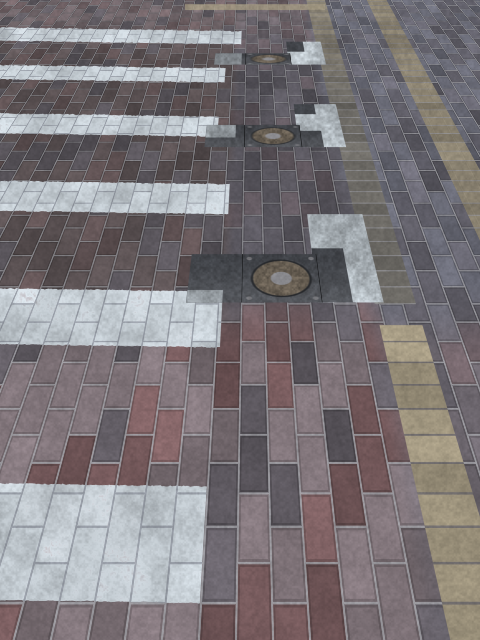
Reproduce this texture procedurally as a Shadertoy shader.

```glsl
// Brick pavement in perspective: painted bars, metal cover plates and tan edging.
const vec2 CANVAS = vec2(5.76, 7.68);   // layout units, y pointing down
const vec2 VANISH = vec2(3.01, -2.96);  // vanishing point of the columns
const float COLUMN = 0.0418;            // brick width on the ground
const float COURSE = 0.00969;           // brick length in inverse depth
const vec3 MAUVE = vec3(0.48, 0.435, 0.455);
const vec3 RED = vec3(0.46, 0.34, 0.345);
const vec3 SLATE = vec3(0.34, 0.33, 0.36);
const vec3 BROWN = vec3(0.34, 0.305, 0.31);
const vec3 BLUE_GREY = vec3(0.40, 0.405, 0.45);
const vec3 TAN = vec3(0.63, 0.59, 0.50);
const vec3 DULL_TAN = vec3(0.43, 0.42, 0.40);
const vec3 PAINT = vec3(0.78, 0.815, 0.84);
const vec3 MORTAR = vec3(0.62, 0.62, 0.64);
const vec3 STEEL = vec3(0.25, 0.26, 0.28);
const vec3 BRONZE = vec3(0.40, 0.365, 0.32);

// Painted bars: top, bottom, right end on the ground
const vec3 BARS[6] = vec3[6](
    vec3(0.33, 0.49, -0.033), vec3(0.78, 0.95, -0.08), vec3(1.36, 1.6, -0.088),
    vec3(2.17, 2.53, -0.049), vec3(3.46, 4.13, -0.052), vec3(5.8, 7.2, -0.06));
// Covers: wing top, plate top, bottom, top of the dark part of the wing
const vec4 COVERS[3] = vec4[3](vec4(0.5, 0.64, 0.775, 0.78),
    vec4(1.25, 1.5, 1.765, 1.57), vec4(2.57, 3.05, 3.63, 2.98));
// Covers: paint top, paint bottom, paint right end, paint strength
const vec4 SPLASH[3] = vec4[3](vec4(0.64, 0.775, -0.03, 0.6),
    vec4(1.5, 1.65, -0.04, 0.9), vec4(3.48, 3.63, -0.052, 0.9));

float hash(vec2 p) {
    vec3 q = fract(p.xyx * 0.1031);
    q += dot(q, q.yzx + 33.33);
    return fract((q.x + q.y) * q.z);
}

float noise(vec2 p) {
    vec2 i = floor(p), f = fract(p);
    f = f * f * (3.0 - 2.0 * f);
    return mix(mix(hash(i), hash(i + vec2(1, 0)), f.x),
               mix(hash(i + vec2(0, 1)), hash(i + vec2(1, 1)), f.x), f.y);
}

float fbm(vec2 p) {
    return 0.6 * noise(p) + 0.4 * noise(p * 2.1 + 7.0);
}

float band(float v, float lo, float hi, float w) {
    return smoothstep(lo - w, lo + w, v) * (1.0 - smoothstep(hi - w, hi + w, v));
}

float disc(vec2 p, float r, float w) {
    return 1.0 - smoothstep(r - w, r + w, length(p));
}

// Coverage of the mortar around unit cells
float mortar(vec2 uv, vec2 halfWidth, vec2 w) {
    vec2 edge = 0.5 - abs(fract(uv) - 0.5);
    vec2 m = 1.0 - smoothstep(halfWidth - 0.5 * w, halfWidth + w, edge);
    return max(m.x, m.y);
}

void mainImage(out vec4 fragColor, in vec2 fragCoord) {
    vec2 p = vec2(fragCoord.x, iResolution.y - fragCoord.y) / iResolution.xy * CANVAS;
    float px = 0.7 * CANVAS.y / iResolution.y;
    float depth = p.y - VANISH.y;
    float gx = (p.x - VANISH.x) / depth, gw = px / depth;
    float near = smoothstep(3.2, 4.4, p.y);
    float right = smoothstep(0.19, 0.24, gx);
    float left = 1.0 - smoothstep(-0.07, -0.03, gx);
    float grain = fbm(p * 24.0), stain = fbm(p * 3.0 + 4.0);

    // Half-bond bricks
    vec2 uv = vec2(gx / COLUMN + 0.4, 1.0 / (depth * COURSE) - 0.12);
    vec2 uvw = gw / vec2(COLUMN, depth * COURSE);
    uv.y += 0.5 * mod(floor(uv.x) + 1.0, 2.0);
    vec2 id = floor(uv);
    float pick = hash(id + 41.0), tone = hash(id + 97.0);
    vec3 col = mix(SLATE, BROWN, left);
    col = mix(col, MAUVE, max(near, 0.7 - 0.7 * smoothstep(0.1, 0.8, p.y)));
    col = mix(col, BLUE_GREY, right * (1.0 - 0.6 * near));
    col = mix(col, RED, step(0.74, pick) * mix(0.2, 0.85, near) * (1.0 - 0.6 * right));
    col = mix(col, SLATE, step(pick, 0.25) * 0.75) * (0.86 + 0.28 * tone);
    col *= 1.0 - 0.16 * mortar(uv, vec2(0.08, 0.05), uvw);
    float joint = mortar(uv, vec2(0.024, 0.014), uvw);
    col = mix(col, MORTAR * mix(0.86, 1.0, max(near, right * 0.6)), joint * 0.85);

    // Tan edging laid crosswise
    float inner = band(gx, 0.225, 0.30, gw) * (1.0 - band(p.y, 3.65, 3.9, px));
    float outer = band(gx, 0.47, 0.55, gw);
    float edgeRow = 2.0 / (depth * COURSE) - 0.24;
    float warm = max(smoothstep(3.85, 3.92, p.y), 0.5 - 0.5 * smoothstep(0.1, 1.4, p.y));
    vec3 edging = mix(mix(DULL_TAN, TAN, warm), TAN * 0.88, outer);
    edging *= 0.88 + 0.2 * hash(vec2(floor(edgeRow), 5.0));
    float gap = mortar(vec2(0.5, edgeRow), vec2(0.03), vec2(0.01, 2.0 * uvw.y));
    edging = mix(edging, mix(MORTAR * 0.9, SLATE, 0.8 * warm), gap * 0.75);
    col = mix(col, edging, max(inner, outer * 0.9));

    // Distant kerb
    col = mix(col, TAN, 0.8 * band(p.x, 2.22, 3.9, px) * band(p.y, 0.05, 0.12, px));

    // Worn painted bars
    float level = p.y - 0.015 * p.x + 0.02 * (grain - 0.5), bars = 0.0;
    for (int i = 0; i < 6; i++)
        bars = max(bars, band(level, BARS[i].x, BARS[i].y, px) * band(gx, -2.0, BARS[i].z, gw));
    vec3 paint = PAINT * (0.93 + 0.1 * tone) * (0.94 + 0.16 * stain);
    paint = mix(paint, vec3(0.54, 0.56, 0.60), joint * 0.8);
    col = mix(col, paint, bars * (0.97 - 0.4 * smoothstep(0.6, 0.95, 0.5 * (grain + stain))));

    // Cover plates, each with a round lid and a painted right wing
    for (int i = 0; i < 3; i++) {
        vec4 c = COVERS[i], s = SPLASH[i];
        float rows = band(p.y, c.y, c.z, px), span = 0.5 * (c.z - c.y);
        float wing = band(gx, 0.122, 0.242, gw) * band(p.y, c.x, c.z, px);
        float dark = band(gx, 0.122, 0.186, gw) * band(p.y, c.w, c.z, px);
        if (i < 2) dark += band(gx, 0.12, 0.18, gw) * band(p.y, 0.0, c.x + 0.12, px);
        vec3 steel = STEEL * (0.9 + 0.2 * grain) + 0.07 * smoothstep(c.y, c.z, p.y);
        vec3 worn = PAINT * (0.75 + 0.25 * stain) * (0.92 + 0.15 * grain);
        col = mix(col, mix(worn, steel, dark), wing);
        col = mix(col, steel, rows * band(gx, -0.118, 0.13, gw));
        col = mix(col, worn * 0.9, s.w * band(p.y, s.x, s.y, px) * band(gx, -0.118, s.z, gw));
        // Lid, bolts and seams
        vec2 e = vec2((gx - 0.058) / 0.0745, (p.y - c.y) / span - 1.0);
        float ew = px / span;
        vec3 lid = mix(BRONZE * (0.8 + 0.4 * grain), MORTAR * 0.85, disc(e, 0.27, ew));
        col = mix(col, STEEL * 0.65, disc(e, 0.78, ew));
        col = mix(col, lid, disc(e, 0.72, ew));
        col = mix(col, MORTAR * 0.8, 0.8 * disc(abs(e) - 0.82, 0.07, ew));
        float seam = smoothstep(1.2 * gw, 0.0, min(abs(gx + 0.0165), abs(gx - 0.13)));
        col = mix(col, STEEL * 0.45, seam * rows * 0.8);
    }
    col *= 0.86 + 0.18 * grain + 0.12 * stain;
    fragColor = vec4(clamp(col, 0.0, 1.0), 1.0);
}
```
